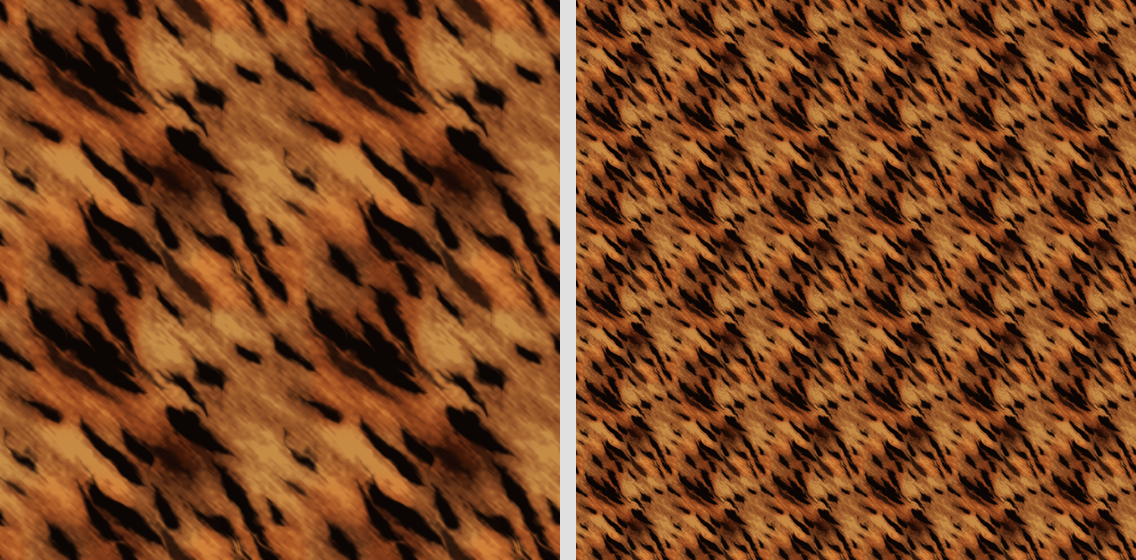
Left, the tile; right, the same tile 3 across and 3 down.
Write a WebGL 2 fragment shader that draws this texture.

```glsl
#version 300 es
precision highp float;
// Striped animal fur: dark tapered streaks run down to the right over a golden
// to rust coat. Streaks are scattered on a sheared wrapping grid, bent by noise;
// the coat is layered wrapping noise with fine hair grain, so the tile is seamless.

uniform vec2 u_resolution;
out vec4 fragColor;

const float TILES = 2.0;                  // repeats across the canvas
const vec2 STREAK_GRID = vec2(8.0, 4.0);  // streaks across and along the shear
const vec2 HALF_LENGTH = vec2(0.08, 0.22);
const vec2 HALF_WIDTH = vec2(0.019, 0.042);
const float LEAN = -0.91;                 // mean streak angle
const float LEAN_SPREAD = 0.50;
const float BEND = 0.35;
const float EDGE = 0.014;                 // softness of streak edges
const float HALO = 0.065;                 // reach of the brown shade around streaks
const float COAT_TONE = 0.72;
const float COAT_CONTRAST = 1.25;
const float GRAIN_CONTRAST = 0.38;

const vec3 INK = vec3(0.045, 0.018, 0.012);
const vec3 UMBER = vec3(0.24, 0.10, 0.04);
const vec3 BROWN = vec3(0.39, 0.20, 0.09);
const vec3 RUST = vec3(0.53, 0.28, 0.13);
const vec3 TAN = vec3(0.64, 0.38, 0.18);
const vec3 GOLD = vec3(0.75, 0.52, 0.26);

// Three random values from a lattice cell that wraps at the given period
vec3 hash(vec2 cell, vec2 period, uint seed) {
    uvec3 v = uvec3(uvec2(mod(cell, period)), seed) * 1664525u + 1013904223u;
    v.x += v.y * v.z; v.y += v.z * v.x; v.z += v.x * v.y;
    v ^= v >> 16u;
    v.x += v.y * v.z; v.y += v.z * v.x; v.z += v.x * v.y;
    return vec3(v >> 8u) / 16777216.0;
}

// Smooth value noise, repeating once per unit
float noise(vec2 p, vec2 period, uint seed) {
    p *= period;
    vec2 cell = floor(p), f = p - cell;
    f = f * f * f * (f * (f * 6.0 - 15.0) + 10.0);
    float a = hash(cell, period, seed).x;
    float b = hash(cell + vec2(1, 0), period, seed).x;
    float c = hash(cell + vec2(0, 1), period, seed).x;
    float d = hash(cell + vec2(1, 1), period, seed).x;
    return mix(mix(a, b, f.x), mix(c, d, f.x), f.y);
}

// Unit shear: lines of constant x run down to the right, and tiling is kept
vec2 shear(vec2 p) { return vec2(p.x + p.y, p.y); }
vec2 unshear(vec2 s) { return vec2(s.x - s.y, s.y); }

// Returns ink amount and distance to the nearest streak
vec2 streaks(vec2 p, float inset) {
    vec2 home = floor(shear(p) * STREAK_GRID);
    float ink = 0.0, nearest = 1.0;
    for (int j = -2; j <= 2; j++) {
        for (int i = -2; i <= 2; i++) {
            vec2 cell = home + vec2(i, j);
            vec3 place = hash(cell, STREAK_GRID, 11u);
            vec3 form = hash(cell, STREAK_GRID, 23u);
            vec2 q = p - unshear((cell + place.xy) / STREAK_GRID);
            float angle = LEAN + LEAN_SPREAD * (place.z - 0.5);
            float c = cos(angle), s = sin(angle);
            q = vec2(c * q.x + s * q.y, c * q.y - s * q.x);

            // Spindle with one long and one short tapering end
            float len = mix(HALF_LENGTH.x, HALF_LENGTH.y, form.x * form.x);
            float wide = mix(HALF_WIDTH.x, HALF_WIDTH.y, mix(form.x, form.y, 0.5));
            float t = q.x / (len * (q.x > 0.0 ? 0.75 : 1.25));
            q.y += BEND * (form.z - 0.5) * len * t * t;
            float d = abs(q.y) - wide * (1.0 - t * t) + inset;
            float strength = mix(0.7, 1.0, smoothstep(0.0, 0.25, form.y));
            ink = max(ink, strength * smoothstep(EDGE, -EDGE, d));
            nearest = min(nearest, d);
        }
    }
    return vec2(ink, nearest);
}

// Coat colour from dark (0) to pale (1)
vec3 coat(float tone) {
    float t = clamp(tone, 0.0, 1.05) * 4.0;
    vec3 colour = mix(UMBER, BROWN, min(t, 1.0));
    colour = mix(colour, RUST, clamp(t - 1.0, 0.0, 1.0));
    colour = mix(colour, TAN, clamp(t - 2.0, 0.0, 1.0));
    return mix(colour, GOLD, max(t - 3.0, 0.0));
}

void main() {
    vec2 p = gl_FragCoord.xy / u_resolution * TILES;
    vec2 s = shear(p);

    // Broad patches and fine hairs
    float broad = 0.6 * noise(p, vec2(3.0), 1u) + 0.4 * noise(s, vec2(9.0, 5.0), 2u);
    float grain = 0.6 * noise(s, vec2(76.0, 36.0), 3u) + 0.4 * noise(p, vec2(62.0), 4u);
    float tufts = noise(s, vec2(30.0, 14.0), 5u);

    // Wavering streaks, thinner where the coat is pale
    vec2 sway = vec2(noise(p, vec2(6.0), 6u), noise(p, vec2(6.0), 7u)) - 0.5;
    vec2 ripple = vec2(noise(p, vec2(17.0), 8u), noise(p, vec2(17.0), 9u)) - 0.5;
    float inset = 0.03 * smoothstep(0.52, 0.8, broad) + 0.012 * (grain - 0.5);
    vec2 streak = streaks(p + 0.06 * sway + 0.024 * ripple, inset);

    // Coat shading, warmer and darker beside the streaks
    float halo = 1.0 - smoothstep(0.0, HALO, streak.y);
    float tone = COAT_TONE + COAT_CONTRAST * (broad - 0.5) - 0.24 * halo;
    tone += GRAIN_CONTRAST * (grain - 0.5) + 0.2 * (tufts - 0.5);
    float warmth = smoothstep(0.4, 0.8, noise(p, vec2(5.0), 10u));
    vec3 colour = coat(tone) * mix(vec3(1.0), vec3(1.06, 0.92, 0.82), warmth);

    fragColor = vec4(mix(colour, INK, streak.x), 1.0);
}
```
